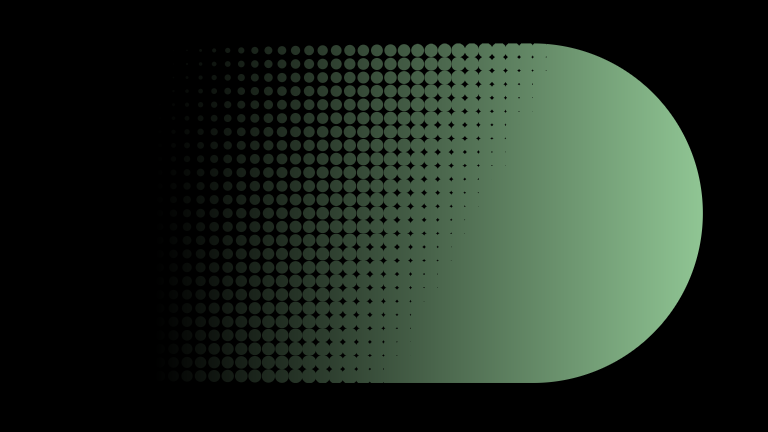
A WebGL 1 fragment shader for this background:

```glsl
precision highp float;

uniform vec2 u_resolution;

// All lengths are fractions of the canvas height.
#define CAP_CENTER vec2(1.234, 0.5065)
#define CAP_RADIUS 0.393
#define CELL 0.0314
#define COLUMN_OFFSET 0.4329
#define FADE_START 0.359
#define FADE_END 1.627
#define DOT_START 0.208
#define DOT_RANGE 0.896
#define DOT_TILT 0.52
#define LIGHT_GREEN vec3(0.565, 0.775, 0.58)

// Band that runs to the left without end and closes in a half disc.
float bandDistance(vec2 p) {
  vec2 q = p - CAP_CENTER;
  return length(vec2(max(q.x, 0.0), q.y)) - CAP_RADIUS;
}

// Dots swell quickly, settle near touching, then merge into a solid.
float dotRadius(vec2 center) {
  float along = center.x - DOT_TILT * (center.y - CAP_CENTER.y);
  float u = clamp((along - DOT_START) / DOT_RANGE, 0.0, 1.3);
  return CELL * u * (1.677 + u * (1.352 * u - 2.32));
}

// Union of the nearby dots, so that large ones overlap cleanly.
float halftoneDistance(vec2 p) {
  vec2 origin = vec2(COLUMN_OFFSET, CAP_CENTER.y);
  vec2 cell = floor((p - origin) / CELL + 0.5);
  float nearest = 1.0;
  for (int j = -1; j <= 1; j++) {
    for (int i = -1; i <= 1; i++) {
      vec2 center = origin + (cell + vec2(float(i), float(j))) * CELL;
      nearest = min(nearest, length(p - center) - dotRadius(center));
    }
  }
  return nearest;
}

void main() {
  vec2 p = gl_FragCoord.xy / u_resolution.y;
  float pixel = 1.0 / u_resolution.y;

  // Halftone clipped by the band
  float shape = max(bandDistance(p), halftoneDistance(p));
  float coverage = clamp(0.5 - shape / pixel, 0.0, 1.0);

  // Horizontal fade from black to green
  float fade = clamp((p.x - FADE_START) / (FADE_END - FADE_START), 0.0, 1.0);
  gl_FragColor = vec4(LIGHT_GREEN * fade * coverage, 1.0);
}
```
